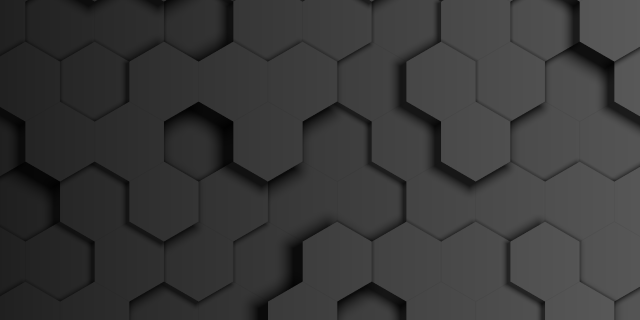
Write a Shadertoy shader that draws this background.

```glsl
#define HEX_RADIUS 0.125
#define GRID_ORIGIN vec2(0.0794, -0.005)
#define LEVELS 4.0
#define SEED 37u
#define FACE_DARK 0.125
#define FACE_LIGHT 0.345
#define SHADOW_DIR vec2(-0.8, -0.6)
#define SHADOW_SHIFT 0.012
#define SHADOW_BLUR 0.022
#define SEAM_WIDTH 0.0022
#define SEAM_DEPTH 0.07
#define SAMPLES 3

const float APOTHEM = HEX_RADIUS * 0.8660254;
const vec2 HALF_STEP = vec2(APOTHEM, 1.5 * HEX_RADIUS);

// Integer hash of a cell, 0 to 1
float hash(ivec2 cell) {
    uvec2 u = uvec2(cell + 512);
    uint h = u.x * 1597334677u ^ u.y * 3812015801u ^ SEED * 668265263u;
    h = (h ^ (h >> 15)) * 2246822519u;
    h = (h ^ (h >> 13)) * 3266489917u;
    h ^= h >> 16;
    return float(h >> 8) / 16777216.0;
}

// Signed distance to a hexagon standing on a corner
float hexDistance(vec2 p) {
    const vec3 k = vec3(-0.8660254, 0.5, 0.5773503);
    p = abs(p.yx);
    p -= 2.0 * min(dot(k.xy, p), 0.0) * k.xy;
    p -= vec2(clamp(p.x, -k.z * APOTHEM, k.z * APOTHEM), APOTHEM);
    return length(p) * sign(p.y);
}

// Nearest centre of two interleaved rectangular grids
vec2 hexCentre(vec2 p) {
    vec2 period = 2.0 * HALF_STEP;
    vec2 a = round(p / period) * period;
    vec2 b = round((p - HALF_STEP) / period) * period + HALF_STEP;
    return distance(p, a) < distance(p, b) ? a : b;
}

float cellLevel(vec2 centre) {
    return floor(hash(ivec2(round(centre / HALF_STEP))) * LEVELS);
}

// Shadow that a tile 'rise' levels higher casts at offset p from its centre
float castShadow(vec2 p, float rise) {
    float d = hexDistance(p - SHADOW_DIR * SHADOW_SHIFT * rise);
    float soft = 1.0 - clamp(d / (SHADOW_BLUR * rise), 0.0, 1.0);
    float contact = 1.0 - smoothstep(0.0, 0.012, hexDistance(p));
    return (0.42 + 0.13 * rise) * max(soft * soft, 0.45 * contact);
}

float shade(vec2 p, float across) {
    vec2 q = p - GRID_ORIGIN;
    vec2 centre = hexCentre(q);
    float level = cellLevel(centre);

    // Side light with a slight tint by height
    float tone = mix(FACE_DARK, FACE_LIGHT, pow(across, 0.92));
    tone *= 0.96 + 0.02 * level;

    // Shadows from the six neighbours
    for (int i = 0; i < 6; i++) {
        float angle = float(i) * 1.0471976;
        vec2 other = centre + 2.0 * APOTHEM * vec2(cos(angle), sin(angle));
        float rise = cellLevel(other) - level;
        if (rise > 0.0) tone *= 1.0 - castShadow(q - other, rise);
    }

    // Faint seam between tiles
    float inset = -hexDistance(q - centre);
    return tone * (1.0 - SEAM_DEPTH * (1.0 - smoothstep(0.0, SEAM_WIDTH, inset)));
}

void mainImage(out vec4 fragColor, in vec2 fragCoord) {
    // Average a small grid of samples to smooth the edges
    float sum = 0.0;
    for (int i = 0; i < SAMPLES * SAMPLES; i++) {
        vec2 jitter = (vec2(i % SAMPLES, i / SAMPLES) + 0.5) / float(SAMPLES) - 0.5;
        vec2 pixel = fragCoord + jitter;
        sum += shade(pixel / iResolution.y, clamp(pixel.x / iResolution.x, 0.0, 1.0));
    }
    fragColor = vec4(vec3(sum / float(SAMPLES * SAMPLES)), 1.0);
}
```
